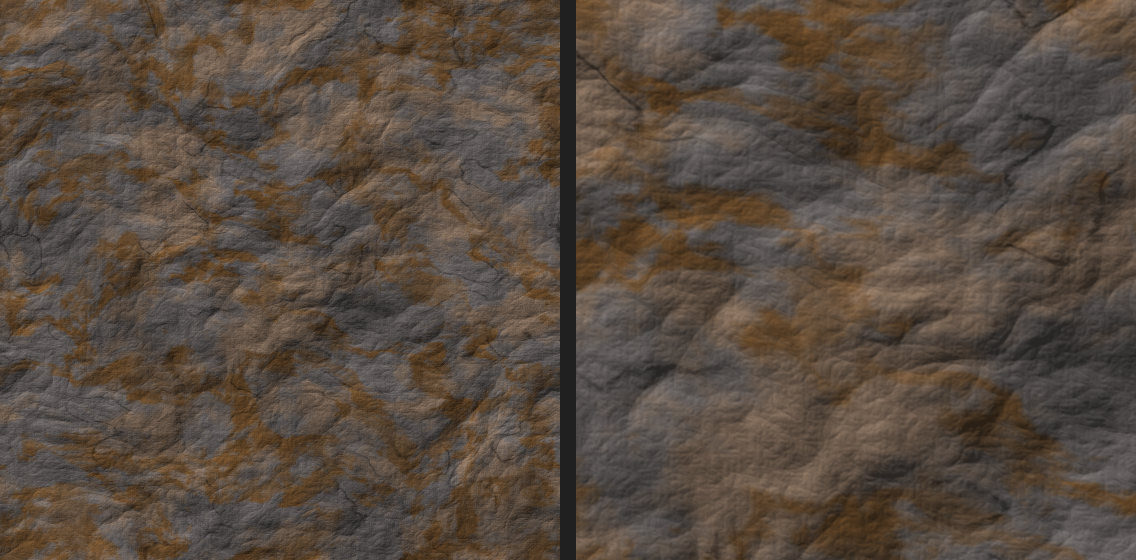
Left: the whole. Right: its middle third, enlarged.
Write a three.js fragment shader that draws this texture.

```glsl
varying vec2 vUv;

const vec3 SLATE = vec3(0.370, 0.352, 0.348);
const vec3 TAN = vec3(0.445, 0.372, 0.312);
const vec3 RUST = vec3(0.400, 0.282, 0.160);

const vec2 LIGHT_DIR = vec2(-0.6, 0.8);
const float LIGHT_STEP = 0.0015;
const float RELIEF = 0.0165;
const float EXPOSURE = 0.90;
const float BROAD_SHADE = 0.27;
const float CAVITY_SHADE = 0.22;
const float MOTTLE = 0.10;
const float BROAD_WARP = 0.09;
const float FINE_WARP = 0.022;
const float JAG_WARP = 0.009;
const float RUST_WIDTH = 0.11;
const float RUST_SOFTNESS = 0.10;
const float CRACK_WIDTH = 0.05;
const float CRACK_DEPTH = 0.25;

// Unit gradient at a lattice point
vec2 gradientAt(vec2 cell, vec2 period, float seed) {
  vec3 p = fract(vec3(mod(cell, period).xyx + seed * 7.13) * vec3(0.1031, 0.1030, 0.0973));
  p += dot(p, p.yzx + 33.33);
  float angle = 6.28318 * fract((p.x + p.y) * p.z);
  return vec2(cos(angle), sin(angle));
}

// Gradient noise wrapping over the unit square
float noise(vec2 uv, vec2 period, float seed) {
  vec2 p = uv * period;
  vec2 i = floor(p);
  vec2 f = p - i;
  vec2 u = f * f * f * (f * (f * 6.0 - 15.0) + 10.0);
  vec2 e = vec2(1.0, 0.0);
  float a = dot(gradientAt(i, period, seed), f);
  float b = dot(gradientAt(i + e.xy, period, seed), f - e.xy);
  float c = dot(gradientAt(i + e.yx, period, seed), f - e.yx);
  float d = dot(gradientAt(i + e.xx, period, seed), f - e.xx);
  return mix(mix(a, b, u.x), mix(c, d, u.x), u.y);
}

vec2 noise2(vec2 uv, vec2 period, float seed) {
  return vec2(noise(uv, period, seed), noise(uv, period, seed + 0.5));
}

float fbm(vec2 uv, vec2 period, float seed) {
  float sum = 0.0;
  float amplitude = 1.0;
  for (int i = 0; i < 6; i++) {
    sum += amplitude * noise(uv, period, seed + float(i));
    period *= 2.0;
    amplitude *= 0.58;
  }
  return sum;
}

// Bends the layers into folds with jagged borders
vec2 fold(vec2 uv) {
  vec2 p = uv + BROAD_WARP * noise2(uv, vec2(3.0), 11.0);
  p += FINE_WARP * noise2(p, vec2(9.0), 13.0);
  return p + JAG_WARP * noise2(uv, vec2(31.0), 15.0);
}

// Billowed rock with sharp creases; fine chips follow the folds less
float height(vec2 uv) {
  vec2 p = fold(uv);
  vec2 period = vec2(4.0, 5.0);
  float sum = 0.0;
  float amplitude = 1.0;
  for (int i = 0; i < 7; i++) {
    vec2 q = mix(p, uv, min(float(i) * 0.17, 0.85));
    sum += amplitude * abs(noise(q, period, 20.0 + float(i)));
    period *= 2.0;
    amplitude *= 0.5;
  }
  return sum;
}

void main() {
  vec2 p = fold(vUv);
  float grain = fbm(mix(p, vUv, 0.5), vec2(22.0, 28.0), 31.0);

  // Mineral layers: slate, tan patches and broken rust bands
  float tanMask = smoothstep(-0.20, 0.45, fbm(p, vec2(5.0, 7.0), 41.0) + 0.40 * grain);
  float vein = abs(fbm(p, vec2(4.0, 6.0), 51.0) - 0.04) + 0.20 * grain;
  float rustMask = 1.0 - smoothstep(RUST_WIDTH - RUST_SOFTNESS, RUST_WIDTH + RUST_SOFTNESS, vein);
  float rustStrength = clamp(0.85 + 0.8 * noise(p, vec2(13.0, 17.0), 57.0), 0.5, 1.0);
  vec3 color = mix(SLATE, TAN, tanMask);
  color = mix(color, RUST, rustMask * rustStrength);

  // Directional relief, broad shadow, dark hollows and mottling
  float h = height(vUv);
  float slope = (height(vUv + LIGHT_DIR * LIGHT_STEP) - h) / LIGHT_STEP;
  float broad = fbm(p, vec2(4.0), 61.0);
  float tone = EXPOSURE - RELIEF * slope + MOTTLE * grain;
  tone += BROAD_SHADE * clamp(broad, -0.7, 0.35);
  tone += CAVITY_SHADE * (h - 0.4);

  // Short broken cracks along the layers
  float crackLine = abs(noise(p, vec2(12.0, 19.0), 71.0) + 0.12 * grain);
  float crack = 1.0 - smoothstep(0.0, CRACK_WIDTH, crackLine);
  tone -= CRACK_DEPTH * crack * smoothstep(0.0, 0.3, noise(p, vec2(9.0), 72.0));

  gl_FragColor = vec4(color * clamp(tone, 0.42, 1.42), 1.0);
}
```
